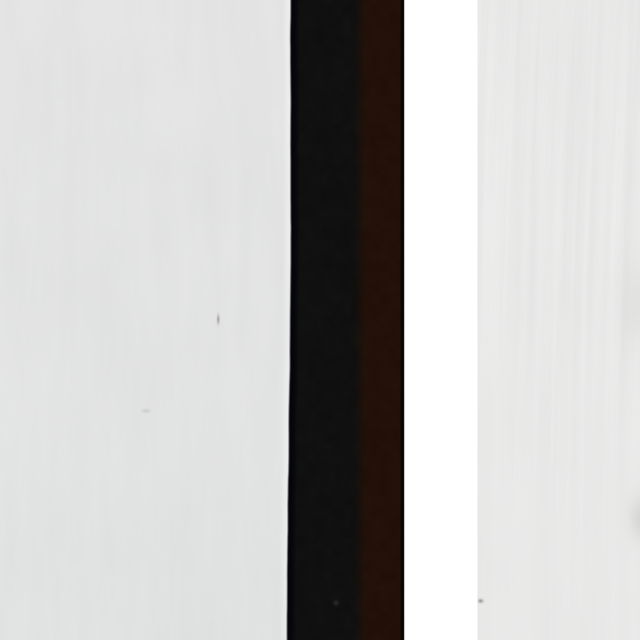
Reproduce this texture procedurally as a three.js fragment shader.

```glsl
// Painted boards beside a dark upright gap and a plain white strip.
// Vertical bands are layered from left to right with smoothed edges,
// then given stretched noise for wood grain and a few small specks.
varying vec2 vUv;

float hash(vec2 p) {
  vec3 q = fract(p.xyx * 0.1031);
  q += dot(q, q.yzx + 33.33);
  return fract((q.x + q.y) * q.z);
}

float noise(vec2 p) {
  vec2 i = floor(p), f = fract(p);
  f = f * f * (3.0 - 2.0 * f);
  float low = mix(hash(i), hash(i + vec2(1.0, 0.0)), f.x);
  float high = mix(hash(i + vec2(0.0, 1.0)), hash(i + 1.0), f.x);
  return mix(low, high, f.y);
}

// Layered noise centred on zero, roughly -0.5 to 0.5.
float fbm(vec2 p) {
  float sum = 0.0, gain = 0.5;
  for (int k = 0; k < 4; k++) {
    sum += gain * (noise(p) - 0.5);
    p = p * 2.03 + 17.1;
    gain *= 0.55;
  }
  return sum;
}

// Soft step across an edge, with a given half width.
float edge(float x, float at, float soft) {
  return smoothstep(at - soft, at + soft, x);
}

// Elliptical soft spot: 1 at the centre, fading outwards.
float spot(vec2 p, vec2 centre, vec2 radius) {
  vec2 d = (p - centre) / radius;
  return exp(-dot(d, d));
}

vec3 leftBoard(vec2 p) {
  vec3 paint = mix(vec3(0.878, 0.886, 0.882), vec3(0.890, 0.894, 0.890), p.y);
  float grain = fbm(p * vec2(55.0, 6.0));
  float mottle = fbm(p * vec2(9.0, 7.0) + 40.0);
  paint += 0.018 * grain + 0.016 * mottle;
  paint -= 0.25 * spot(p, vec2(0.341, 0.501), vec2(0.002, 0.007));
  paint -= 0.08 * spot(p, vec2(0.228, 0.358), vec2(0.006, 0.003));
  return paint;
}

vec3 darkGap(vec2 p, float leftEdge, float rightEdge) {
  vec3 black = vec3(0.059, 0.063, 0.059);
  vec3 brown = vec3(0.137, 0.067, 0.035);
  vec3 col = mix(black, brown, edge(p.x, 0.562, 0.014));
  col += 0.022 * fbm(p * vec2(70.0, 60.0));
  vec3 blueBlack = vec3(0.020, 0.020, 0.045);
  col = mix(blueBlack, col, edge(p.x, leftEdge + 0.010, 0.006));
  col += 0.10 * spot(p, vec2(0.525, 0.058), vec2(0.004));
  return mix(col, vec3(0.015, 0.008, 0.006), edge(p.x, rightEdge - 0.005, 0.003));
}

vec3 rightBoard(vec2 p) {
  vec3 paint = vec3(0.910, 0.910, 0.908);
  float lean = p.x - 0.025 * p.y * p.y;
  float streak = fbm(vec2(lean * 95.0, p.y * 1.6));
  float fade = mix(0.4, 1.0, smoothstep(0.05, 0.75, p.y));
  paint += 0.050 * streak * fade + 0.010 * fbm(p * vec2(12.0, 9.0));
  paint -= 0.07 * spot(p, vec2(1.0, 0.19), vec2(0.016, 0.032));
  paint -= 0.03 * spot(p, vec2(1.0, 0.52), vec2(0.030, 0.060));
  paint -= 0.30 * spot(p, vec2(0.751, 0.061), vec2(0.004, 0.003));
  return paint;
}

void main() {
  vec2 p = vUv;
  float aa = 0.0014;
  float wobble = 0.0016 * fbm(vec2(3.0, p.y * 14.0));
  float gapLeft = 0.4485 + 0.0055 * smoothstep(0.0, 0.65, p.y) + wobble;
  float gapRight = 0.6315;
  float stripRight = 0.746;

  vec3 col = leftBoard(p);
  col += 0.035 * edge(p.x, gapLeft - 0.008, 0.006);
  col = mix(col, darkGap(p, gapLeft, gapRight), edge(p.x, gapLeft, 0.0022));
  col = mix(col, vec3(1.0), edge(p.x, gapRight, aa));
  col = mix(col, rightBoard(p), edge(p.x, stripRight, aa));
  gl_FragColor = vec4(clamp(col, 0.0, 1.0), 1.0);
}
```
